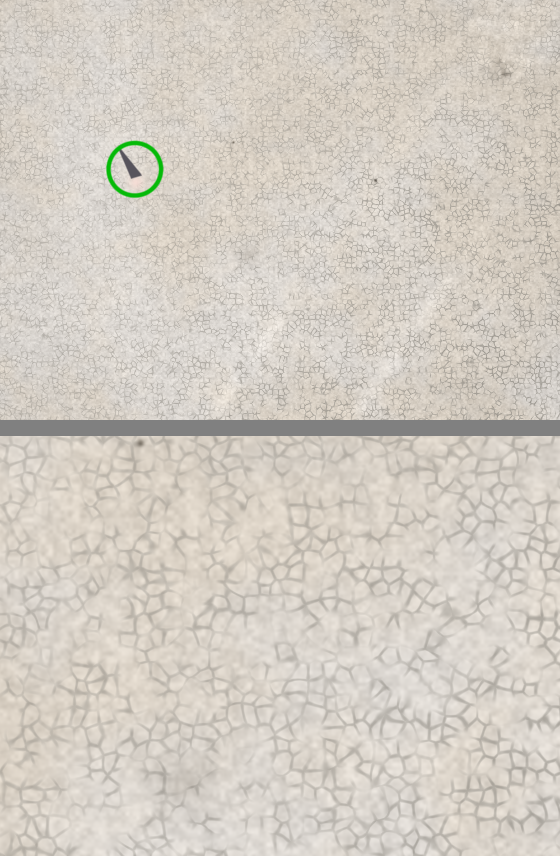
Top: the whole. Bottom: its middle third, enlarged.
A Shadertoy shader for this texture:

```glsl
// Pale, finely cracked desert ground seen from above, with a ringed dark spike.

const vec3 PALE = vec3(0.885, 0.868, 0.848);
const vec3 SAND = vec3(0.858, 0.822, 0.772);
const vec3 CRACK = vec3(0.60, 0.585, 0.555);
const vec3 RING_GREEN = vec3(0.02, 0.73, 0.03);
const vec3 SPIKE_GREY = vec3(0.34, 0.33, 0.36);
const vec3 SPIKE_BASE = vec3(0.97, 0.87, 0.84);

float hash(vec2 p) {
    return fract(sin(dot(p, vec2(127.1, 311.7))) * 43758.5453);
}

vec2 hash2(vec2 p) {
    return vec2(hash(p), hash(p + 57.3));
}

float noise(vec2 p) {
    vec2 i = floor(p), f = fract(p);
    f = f * f * (3.0 - 2.0 * f);
    return mix(mix(hash(i), hash(i + vec2(1, 0)), f.x),
               mix(hash(i + vec2(0, 1)), hash(i + vec2(1, 1)), f.x), f.y);
}

float fbm(vec2 p) {
    float sum = 0.0, amp = 0.5;
    for (int i = 0; i < 4; i++) {
        sum += amp * noise(p);
        p = mat2(1.6, 1.2, -1.2, 1.6) * p + 7.1;
        amp *= 0.5;
    }
    return sum / 0.9375;
}

// Gap between the two nearest cell centres: zero along cell borders
float cellGap(vec2 p) {
    vec2 cell = floor(p);
    float near = 9.0, second = 9.0;
    for (int y = -1; y <= 1; y++)
    for (int x = -1; x <= 1; x++) {
        vec2 c = cell + vec2(x, y);
        float d = length(c + 0.1 + 0.8 * hash2(c) - p);
        second = min(second, max(near, d));
        near = min(near, d);
    }
    return second - near;
}

// Soft round spot
float spot(vec2 p, vec2 centre, float radius) {
    vec2 d = (p - centre) / radius;
    return exp(-dot(d, d));
}

// Distance to the segment ab, in x, and position along it, in y
vec2 segment(vec2 p, vec2 a, vec2 b) {
    vec2 ab = b - a;
    float t = clamp(dot(p - a, ab) / dot(ab, ab), 0.0, 1.0);
    return vec2(length(p - a - ab * t), t);
}

// Faint ragged ridge with soft sides
float ridge(vec2 p, vec2 a, vec2 b, float width) {
    float d = segment(p, a, b).x / width;
    return exp(-d * d) * smoothstep(0.25, 0.7, fbm(p * 22.0));
}

vec3 ground(vec2 p) {
    // Broad patches of warm sand and pale crust
    float patches = fbm(p * 4.5 + 3.0);
    float mottle = fbm(p * 17.0 + 11.0);
    vec3 col = mix(PALE, SAND, smoothstep(0.28, 0.7, 0.65 * patches + 0.35 * mottle));
    col += 0.07 * (mottle - 0.5);

    // Diagonal ridges and the lumpy crust at the upper right
    float lumps = spot(p, vec2(1.22, 0.90), 0.13);
    float light = ridge(p, vec2(0.84, 0.0), vec2(1.19, 0.51), 0.019)
                + ridge(p, vec2(0.52, 0.03), vec2(0.66, 0.23), 0.018)
                + 0.5 * ridge(p, vec2(0.95, 0.65), vec2(1.11, 0.88), 0.02);
    col += 0.05 * light;
    col += lumps * (0.02 + 0.22 * (fbm(p * 26.0) - fbm(p * 26.0 + vec2(-0.3, 0.4))));

    // Broken cracks, stronger towards the lower right
    vec2 warped = p + 0.007 * (vec2(noise(p * 60.0), noise(p * 60.0 + 31.0)) - 0.5);
    float gap = cellGap(warped * 80.0);
    float broken = smoothstep(0.2, 0.75, noise(p * 75.0 + 5.0));
    float strength = mix(0.42, 0.72, smoothstep(0.5, 1.5, p.x + 0.5 * (1.0 - p.y)));
    strength *= mix(0.65, 1.15, fbm(p * 6.0 + 23.0)) * (1.0 - 0.6 * min(light + lumps, 1.0));
    col = mix(col, CRACK, strength * broken * (1.0 - smoothstep(0.04, 0.32, gap)));

    // Fine grain
    float grain = 0.6 * noise(p * 190.0) + 0.4 * noise(p * 330.0 + 9.0);
    col += 0.13 * (grain - 0.5);

    // Small dark pits and darker corners
    float pits = 0.4 * spot(p, vec2(1.195, 0.835), 0.022) * noise(p * 90.0)
               + 0.40 * spot(p, vec2(0.894, 0.570), 0.004)
               + 0.35 * spot(p, vec2(0.556, 0.661), 0.003)
               + 0.07 * spot(p, vec2(0.59, 0.39), 0.025);
    vec2 fromMiddle = p - vec2(0.62, 0.52);
    return col - pits - 0.055 * dot(fromMiddle, fromMiddle);
}

void mainImage(out vec4 fragColor, in vec2 fragCoord) {
    vec2 p = fragCoord / iResolution.y;
    float blur = 1.0 / iResolution.y;
    vec3 col = ground(p);

    // Spike widening from its tip to a bright base
    col = mix(col, SPIKE_BASE, 0.9 * spot(p, vec2(0.324, 0.566), 0.016));
    vec2 spike = segment(p, vec2(0.283, 0.648), vec2(0.324, 0.580));
    float edge = spike.x - mix(0.002, 0.013, spike.y);
    float cut = dot(p - vec2(0.324, 0.578), normalize(vec2(0.28, -0.96)));
    col = mix(col, SPIKE_GREY, 1.0 - smoothstep(-blur, blur, max(edge, cut)));

    // Green ring around it
    float ring = abs(length(p - vec2(0.321, 0.597)) - 0.0625) - 0.0052;
    col = mix(col, RING_GREEN, 1.0 - smoothstep(-blur, blur, ring));

    fragColor = vec4(clamp(col, 0.0, 1.0), 1.0);
}
```
